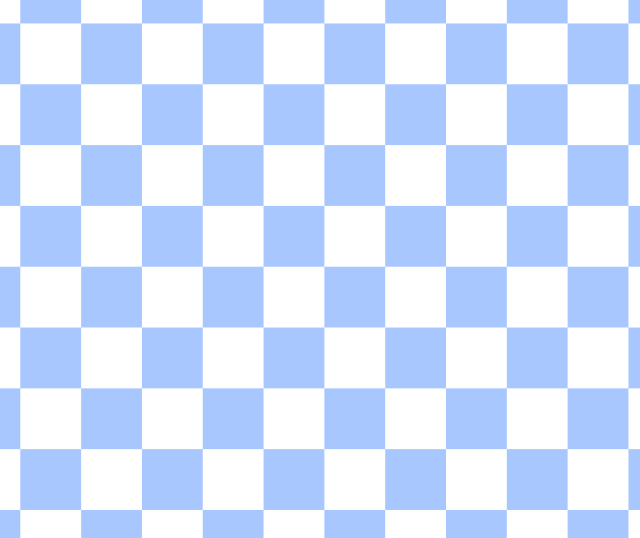
Reproduce this pattern procedurally as a Shadertoy shader.

```glsl
// Plain checkerboard of pale blue and white squares.

// Square wave per axis, +1 or -1 in alternate cells, with edges one pixel wide.
vec2 alternate(vec2 cell, float pixel) {
    const float PI = 3.14159;
    return clamp(sin(PI * cell) * 2.0 / (PI * pixel), -1.0, 1.0);
}

void mainImage(out vec4 fragColor, in vec2 fragCoord) {
    // Cell grid: about ten and a half squares across the canvas width
    float pixel = 10.524 / iResolution.x;
    vec2 cell = fragCoord * pixel - vec2(0.334, 0.461);

    // Equal signs on both axes give a blue square
    vec2 wave = alternate(cell, pixel);
    float blueAmount = 0.5 + 0.5 * wave.x * wave.y;

    vec3 paleBlue = vec3(0.66, 0.78, 1.0);
    fragColor = vec4(mix(vec3(1.0), paleBlue, blueAmount), 1.0);
}
```
